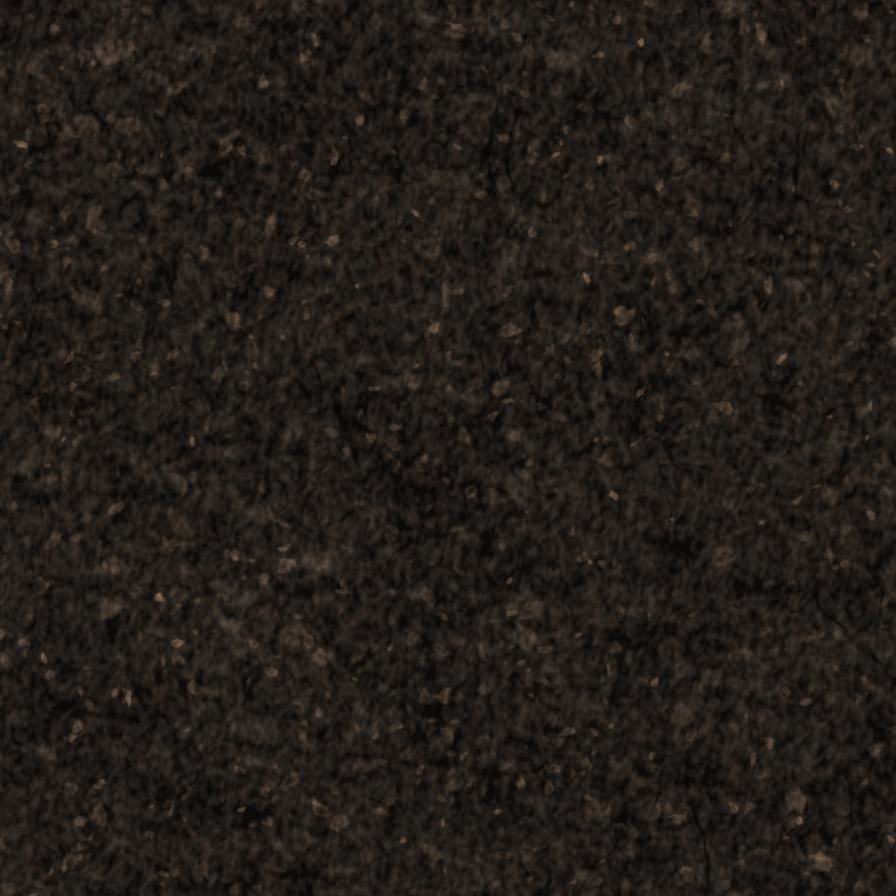
Reproduce this texture procedurally as a Shadertoy shader.

```glsl
// Dark, damp soil with crumbly grain, scattered pale grit and a few thin cracks.

float hash(vec2 p) {
    vec3 q = fract(p.xyx * vec3(0.1031, 0.1030, 0.0973));
    q += dot(q, q.yzx + 33.33);
    return fract((q.x + q.y) * q.z);
}

vec2 hash2(vec2 p) {
    return vec2(hash(p + 17.3), hash(p + 71.9));
}

float cornerSlope(vec2 cell, vec2 offset) {
    float a = 6.2832 * hash(cell);
    return dot(vec2(cos(a), sin(a)), offset);
}

// Gradient noise, roughly -0.7 to 0.7
float noise(vec2 p) {
    vec2 i = floor(p), f = p - i;
    vec2 u = f * f * f * (f * (f * 6.0 - 15.0) + 10.0);
    vec2 e = vec2(1.0, 0.0);
    return mix(mix(cornerSlope(i, f), cornerSlope(i + e, f - e), u.x),
               mix(cornerSlope(i + e.yx, f - e.yx), cornerSlope(i + 1.0, f - 1.0), u.x), u.y);
}

mat2 rotation(float a) {
    return mat2(cos(a), sin(a), -sin(a), cos(a));
}

// Irregular grit: x = coverage, y = random shade of the topmost piece
vec2 grit(vec2 p, float density, float seed) {
    vec2 home = floor(p), result = vec2(0.0);
    for (int y = -1; y <= 1; y++)
    for (int x = -1; x <= 1; x++) {
        vec2 cell = home + vec2(x, y);
        vec2 id = cell + seed;
        if (hash(id) > density) continue;
        vec2 d = rotation(6.2832 * hash(id + 5.1)) * (p - cell - hash2(id));
        d.x *= mix(1.0, 1.8, hash(id + 9.7));
        float angular = max(abs(d.x) + 0.5 * abs(d.y), abs(d.y) + 0.25 * d.x);
        float radius = mix(0.2, 0.5, pow(hash(id + 3.3), 1.6));
        float edge = angular + 0.2 * noise(p * 2.7 + seed) - radius;
        float cover = (1.0 - smoothstep(-0.14, 0.07, edge)) * mix(0.5, 1.0, hash(id + 2.2));
        if (cover > result.x) result = vec2(cover, hash(id + 6.6));
    }
    return result;
}

// Darkness of a few wandering cracks that lean to the right going down
float cracks(vec2 p) {
    float dark = 0.0;
    vec2 wobble = vec2(noise(p * 14.0), noise(p * 14.0 + 40.0)) * 0.022
                + vec2(noise(p * 55.0 + 9.0), noise(p * 55.0 + 90.0)) * 0.006;
    for (int k = 0; k < 7; k++) {
        vec2 id = vec2(float(k) * 3.7 + 1.0, 8.0);
        vec2 d = rotation(mix(0.1, -0.75, hash(id))) * (p + wobble - hash2(id));
        d.x = -d.x;
        float halfLength = mix(0.05, 0.15, hash(id + 4.0));
        float taper = 1.0 - smoothstep(0.3, 1.0, abs(d.y) / halfLength);
        float width = 0.0035 * taper * (0.8 + 1.4 * noise(p * 40.0));
        float line = 1.0 - smoothstep(width * 0.3, width + 0.0025, abs(d.x));
        dark = max(dark, line * taper * (0.75 + noise(p * 33.0 + 5.0)));
    }
    return clamp(dark, 0.0, 1.0);
}

void mainImage(out vec4 fragColor, in vec2 fragCoord) {
    vec2 uv = fragCoord / iResolution.y;

    // Blunt crumbs, only slightly longer along a steep direction
    vec2 warp = vec2(noise(uv * 26.0), noise(uv * 26.0 + 31.0));
    vec2 p = rotation(0.2) * (uv + 0.005 * warp);
    vec2 s = p * vec2(1.12, 0.86);
    float crumbs = 0.52 * noise(s * 60.0)
                 + 0.50 * noise(s * 112.0 + 13.0)
                 + 0.27 * noise(s * 200.0 + 57.0);
    float patches = 0.9 * noise(uv * 5.0 + 3.0) + 0.9 * noise(uv * 12.0 + 19.0)
                  + noise(uv * 26.0 + 11.0);
    float tone = 0.107 + 0.158 * crumbs + 0.030 * patches;

    // Short creases between crumbs, thick only in some places
    float crease = 1.0 - smoothstep(0.0, 0.11, abs(noise(p * vec2(44.0, 32.0) + 80.0)));
    tone -= 0.036 * crease * smoothstep(-0.05, 0.35, noise(uv * 30.0 + 60.0));
    float pit = smoothstep(0.3, 0.55, noise(uv * 19.0 + 25.0) + 0.4 * noise(uv * 60.0));
    tone -= 0.045 * pit;

    // Base colour drifts between grey-olive and reddish brown
    float warmth = noise(uv * 48.0 + 7.0) + 0.5 * noise(uv * 15.0);
    vec3 tint = mix(vec3(1.14, 1.0, 0.88), vec3(1.24, 1.0, 0.87), smoothstep(-0.3, 0.5, warmth));
    vec3 color = tint * max(tone, 0.04);

    // Dull lumps first, then brighter small grit, gathered in loose groups
    float crowd = 0.28 + 0.25 * noise(floor(uv * 40.0) / 40.0 * 6.0 + 44.0);
    for (int k = 0; k < 3; k++) {
        float layer = float(k);
        vec2 g = grit((uv + 0.004 * warp) * (23.0 + 16.0 * layer) + 6.3 * layer,
                      0.28 - 0.02 * layer, 19.0 * layer + 2.0);
        vec3 stone = mix(vec3(0.172, 0.152, 0.130), vec3(0.385, 0.300, 0.235),
                         pow(g.y, 1.7) * (0.55 + 0.22 * layer));
        stone *= 1.0 + 1.3 * crumbs + 0.15 * patches;
        color = mix(color, max(stone, color), g.x * clamp(0.6 + crowd, 0.0, 1.0));
    }

    color *= 1.0 - 0.68 * cracks(uv);
    fragColor = vec4(max(color, vec3(0.035, 0.031, 0.027)), 1.0);
}
```
